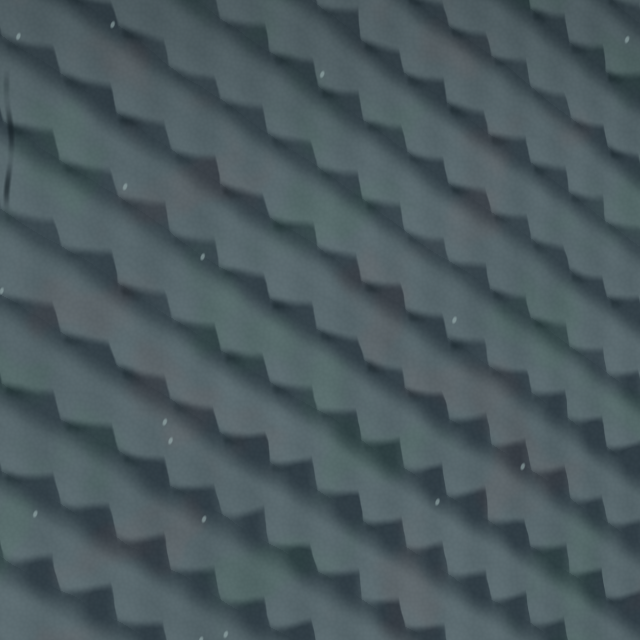
This texture is drawn by a three.js fragment shader. Its source:

```glsl
varying vec2 vUv;

float hash(vec2 c) {
  return fract(sin(dot(c, vec2(127.1, 311.7))) * 43758.5);
}

// Layered sines, roughly -1 to 1
float sines(vec2 p) {
  float sum = 0.0, amp = 0.5;
  for (int i = 0; i < 4; i++) {
    sum += amp * sin(p.x + 1.4 * sin(p.y + float(i)));
    p = mat2(1.2, 1.5, -1.5, 1.2) * p + 1.7;
    amp *= 0.55;
  }
  return sum;
}

// Cellular noise: distance to the nearest seed, and its random id
vec2 cells(vec2 p) {
  vec2 best = vec2(2.0, 0.0);
  for (int j = -1; j <= 1; j++) {
    for (int i = -1; i <= 1; i++) {
      vec2 c = floor(p) + vec2(float(i), float(j));
      vec2 seed = c + vec2(hash(c), hash(c + 37.0));
      float d = length(p - seed);
      if (d < best.x) best = vec2(d, hash(c + 71.0));
    }
  }
  return best;
}

void main() {
  vec2 p = vec2(vUv.x, 1.0 - vUv.y);
  vec2 warped = p + 0.004 * vec2(sines(p * 21.0), sines(p * 19.0 + 5.0));

  // Slanted rows and upright columns, tighter toward the right
  float column = -3.05 + 10.5 * warped.x + 3.4 * warped.x * warped.x;
  float row = (warped.y + 0.086 - 0.702 * warped.x) / (0.1365 - 0.02 * warped.x);
  float t = fract(column);
  float s = fract(row + 0.45) - 0.45;
  vec2 tile = vec2(floor(column), floor(row + 0.45));
  float vary = mix(hash(tile), hash(tile + vec2(1.0, 0.0)), smoothstep(0.0, 1.0, t));
  float lower = smoothstep(0.72, 0.84, p.y + 0.22 * p.x);

  // Sawtooth lip of each tile and the soft shadow under it
  float saw = pow(t, 1.25) * (1.0 - smoothstep(0.84, 1.0, t));
  float lip = -saw * (0.3 + 0.1 * lower + 0.1 * (hash(tile + 9.0) - 0.5));
  float reach = 0.27 + 0.08 * vary + 0.05 * lower;
  float shadow = smoothstep(lip - 0.07, lip + 0.07, s) * (1.0 - smoothstep(-0.02, reach, s));
  float hollow = 0.5 - 0.5 * cos(6.2832 * (t - 0.12));
  shadow *= 0.68 + 0.3 * vary + lower * (0.45 * hollow - 0.15);

  // Dark notch beside each tip
  float notch = exp(-pow((s - lip - 0.06) / 0.06, 2.0));
  notch *= smoothstep(0.0, 0.12, t) * (1.0 - smoothstep(0.15, 0.6, t));
  notch *= (0.25 + 0.75 * vary) * (1.0 - 0.5 * lower);

  // Tile faces brighten toward the lip
  float face = s < 0.0 ? 1.0 - smoothstep(-0.2, 0.0, s) * 0.2 : smoothstep(0.0, 0.5, s);
  face = mix(face, 0.8, s < 0.0 ? 1.0 - smoothstep(-0.45, -0.1, s) : smoothstep(0.3, 0.55, s));
  face += 0.14 * cos(6.2832 * (t - 0.15)) + 0.22 * sines(p * 9.0 + 3.0);
  vec3 color = mix(vec3(0.285, 0.343, 0.363), vec3(0.35, 0.41, 0.43), clamp(face, 0.0, 1.2));
  color = mix(color, vec3(0.19, 0.24, 0.27), clamp(shadow, 0.0, 1.0));
  color = mix(color, vec3(0.11, 0.16, 0.18), 0.6 * notch);

  // Faint moss and rust stains, dimmer upper corners
  float stain = sines(p * 13.0 + 8.0);
  color += vec3(-0.01, 0.008, -0.012) * smoothstep(0.2, 0.8, stain);
  color += vec3(0.018, -0.006, -0.008) * smoothstep(0.25, 0.8, -stain);
  color *= 1.0 - 0.1 * smoothstep(0.3, 0.0, p.y);

  // Fine grain
  color += 0.018 * (0.45 - cells(p * 150.0).x);

  // Sparse pale flecks
  vec2 fleck = cells(mat2(1.0, 0.0, 0.25, 0.6) * p * 28.0);
  float speck = (1.0 - smoothstep(0.04, 0.13, fleck.x)) * step(0.965, fleck.y);
  color = mix(color, vec3(0.6, 0.68, 0.68), 0.6 * speck);

  // Crack along the left border
  float crack = abs(p.x - 0.014 - 0.004 * sin(p.y * 35.0));
  crack = (1.0 - smoothstep(0.001, 0.007, crack)) * smoothstep(0.1, 0.16, p.y);
  crack *= (1.0 - smoothstep(0.3, 0.36, p.y)) * (0.6 + 0.4 * sin(p.y * 70.0));
  color = mix(color, vec3(0.1, 0.14, 0.16), 0.7 * crack);

  gl_FragColor = vec4(color, 1.0);
}
```
